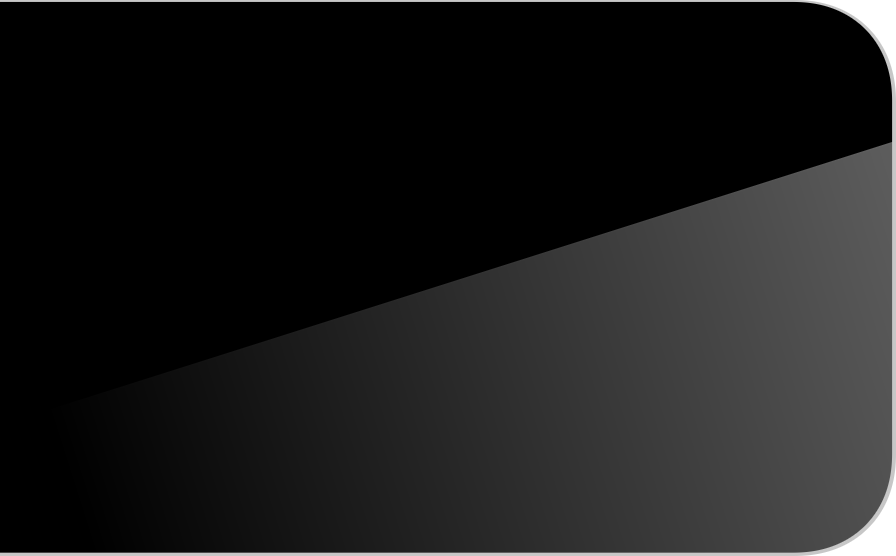
Write a Shadertoy shader that draws this background.

```glsl
// A glossy black panel with rounded right corners and a thin pale rim on white.
// Two soft-cornered box distances form rim and face; a slanted half-plane
// carries a grey sheen that brightens along its upper edge.

const vec3 PAPER = vec3(1.0);
const vec3 RIM = vec3(0.78);
const vec3 FACE = vec3(0.0);
const vec3 SHEEN = vec3(0.365);

const float CORNER_RADIUS = 0.185;
const float CORNER_POWER = 2.2;

// Box from low to high, with corners slightly squarer than circular arcs.
float softBox(vec2 p, vec2 low, vec2 high, float radius) {
    vec2 q = abs(p - 0.5 * (low + high)) - 0.5 * (high - low) + radius;
    vec2 c = pow(max(q, 0.0), vec2(CORNER_POWER));
    return pow(c.x + c.y, 1.0 / CORNER_POWER) + min(max(q.x, q.y), 0.0) - radius;
}

// Antialiased coverage of the region where the distance is negative.
float coverage(float dist, float pixel) {
    return clamp(0.5 - dist / pixel, 0.0, 1.0);
}

// Brightness rises linearly along the edge direction; a fine line marks the edge.
vec3 slantedSheen(vec2 p, vec2 start, vec2 end, float pixel) {
    vec2 span = end - start;
    vec2 along = normalize(span);
    float edge = dot(p - start, vec2(-along.y, along.x));
    float ramp = clamp(dot(p - start, span) / dot(span, span), 0.0, 1.0);
    float glint = 0.06 * smoothstep(0.004, 0.0, abs(edge));
    vec3 lit = SHEEN * ramp * (1.0 + glint);
    return mix(FACE, lit, coverage(edge, pixel));
}

void mainImage(out vec4 fragColor, in vec2 fragCoord) {
    // Canvas height is one unit; the panel runs past the left side.
    float pixel = 1.0 / iResolution.y;
    vec2 p = fragCoord * pixel;
    float right = iResolution.x * pixel;

    float outer = softBox(p, vec2(-1.0, 0.0), vec2(right, 1.0), CORNER_RADIUS);
    float inner = softBox(p, vec2(-1.0, 0.006), vec2(right - 0.007, 0.9965),
                          CORNER_RADIUS - 0.005);

    vec2 sheenStart = vec2(0.084, 0.262);
    vec2 sheenEnd = vec2(right - 0.006, 0.745);
    vec3 face = slantedSheen(p, sheenStart, sheenEnd, pixel);

    // Layer paper, rim and face.
    vec3 color = mix(PAPER, RIM, coverage(outer, pixel));
    color = mix(color, face, coverage(inner, pixel));
    fragColor = vec4(color, 1.0);
}
```
